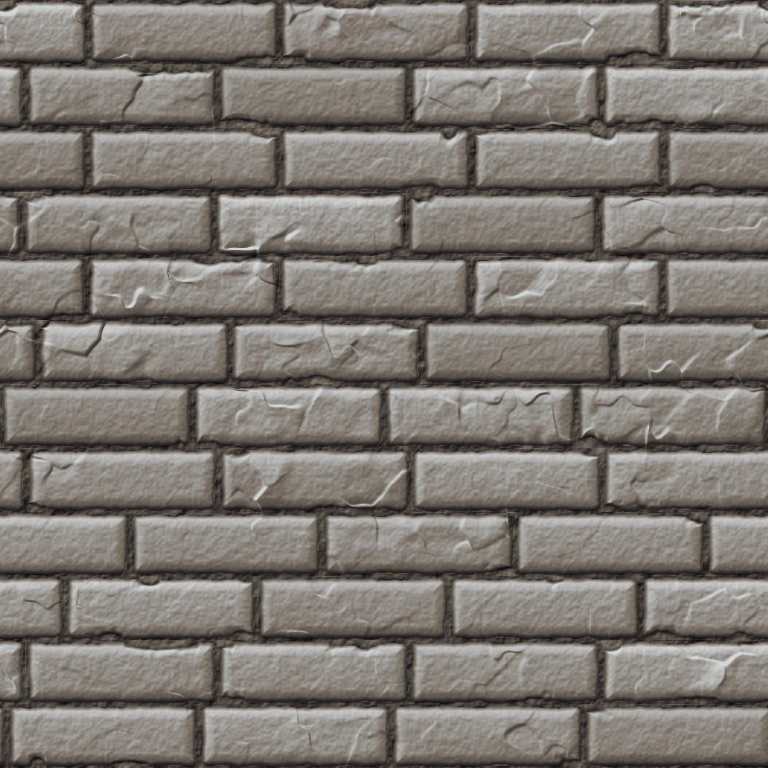
Give the GLSL for this texture, as a WebGL 2 fragment shader.

```glsl
#version 300 es
precision highp float;
// Worn running-bond wall: 12 rows of 4 bevelled grey bricks over dark mortar.
// A rounded-box distance with elliptical chips gives a height field; its slope
// lights the stone, and a brown-to-cool ramp turns light level into colour.
uniform vec2 u_resolution;
out vec4 fragColor;

#define ROWS 12.0
#define COLS 4.0
#define HALF_SIZE vec2(1.455, 0.458)
#define CORNER 0.09
#define BEVEL 0.20
#define BEVEL_HEIGHT 0.14
#define CHIP_CHANCE 0.40
#define FACET_DEPTH 0.15
#define GRAIN 0.016
#define LIGHT vec2(-0.19, 0.29)
#define BASE_LEVEL 0.56

const vec3 SHADOW = vec3(0.22, 0.20, 0.19);
const vec3 UMBER = vec3(0.34, 0.32, 0.29);
const vec3 BROWN = vec3(0.47, 0.43, 0.39);
const vec3 STONE = vec3(0.55, 0.53, 0.50);
const vec3 PALE = vec3(0.67, 0.67, 0.66);
const vec3 SHINE = vec3(0.83, 0.84, 0.84);

// Horizontal shift of each row, in brick lengths, from the bottom up
const float SHIFT[12] = float[12](0.04, 0.135, 0.34, 0.68, 0.14, 0.005,
                                  0.20, 0.455, 0.12, 0.46, 0.135, 0.46);

vec2 hash2(vec2 p) {
  vec3 q = fract(p.xyx * vec3(0.1031, 0.1030, 0.0973));
  q += dot(q, q.yzx + 33.33);
  return fract((q.xx + q.yz) * q.zy);
}

// Value noise that repeats with the wall
float noise(vec2 p, float freq) {
  float period = ROWS * freq;
  p *= freq;
  vec2 i = floor(p), f = fract(p);
  f = f * f * (3.0 - 2.0 * f);
  vec2 a = mod(i, period), b = mod(i + 1.0, period);
  return mix(mix(hash2(a).x, hash2(vec2(b.x, a.y)).x, f.x),
             mix(hash2(vec2(a.x, b.y)).x, hash2(b).x, f.x), f.y);
}

// Cellular noise whose cells are tilted planes, softly joined
float facets(vec2 p, float freq) {
  p *= freq;
  vec2 cell = floor(p);
  float sum = 0.0, total = 0.0;
  for (int y = -1; y <= 1; y++)
    for (int x = -1; x <= 1; x++) {
      vec2 c = cell + vec2(x, y);
      vec2 id = mod(c, ROWS * freq);
      vec2 v = p - c - hash2(id + 7.0);
      float w = exp(-24.0 * dot(v, v)) + 1e-9;
      sum += w * dot(v, hash2(id + 51.0) * 2.0 - 1.0);
      total += w;
    }
  return sum / total;
}

// Returns height, distance to the brick edge (negative inside), brick tone
vec3 wall(vec2 p) {
  float row = mod(floor(p.y), ROWS);
  float along = p.x * COLS / ROWS - SHIFT[int(row)];
  vec2 id = vec2(mod(floor(along), COLS), row);
  vec2 q = vec2((fract(along) - 0.5) * ROWS / COLS, fract(p.y) - 0.5);
  vec2 character = hash2(id * 3.7 + 19.0);
  float coarse = noise(p, 4.0) - 0.5, fine = noise(p, 11.0) - 0.5;

  // Rounded brick with an uneven rim
  vec2 b = abs(q) - HALF_SIZE + CORNER;
  float d = length(max(b, 0.0)) + min(max(b.x, b.y), 0.0) - CORNER;
  d += (0.015 + 0.035 * character.x) * coarse + 0.018 * fine;

  // Pieces broken from the rim, mostly near the ends
  for (int k = 0; k < 4; k++) {
    vec2 r = hash2(id * 5.3 + float(k) * 17.0 + 3.0);
    vec2 s = hash2(id * 2.9 + float(k) * 29.0 + 61.0);
    if (s.x > CHIP_CHANCE) continue;
    vec2 center = vec2(1.5 * sin(3.1416 * (r.x - 0.5)), r.y < 0.5 ? -0.49 : 0.49);
    vec2 radius = vec2(mix(0.12, 0.50, s.y), mix(0.07, 0.15, fract(r.y * 9.0)));
    float e = (length((q - center) / radius) - 1.0) * radius.y;
    d = max(d, -1.6 * (e + 0.07 * coarse + 0.04 * fine));
  }

  // Bevel, slight dome, split facets and grain
  float t = 1.0 - clamp(-d / BEVEL, 0.0, 1.0);
  float h = BEVEL_HEIGHT * (1.0 - t * t) - 0.25 * q.y * q.y;
  float worn = smoothstep(0.35, 0.65, noise(p + 5.0, 1.0)) * smoothstep(0.2, 0.7, character.x);
  h += FACET_DEPTH * (0.12 + worn) * facets(p + 0.3 * coarse, 1.5);
  float grain = fine + 0.6 * (noise(p, 22.0) - 0.5) + 0.8 * coarse;
  h += grain * (d > 0.0 ? 4.0 * GRAIN : GRAIN);
  return vec3(h, d, mix(0.86, 1.06, 0.6 * character.y + 0.4 * character.x));
}

float rise(float s, float a, float b) { return clamp((s - a) / (b - a), 0.0, 1.0); }

vec3 ramp(float s) {
  vec3 c = mix(SHADOW * min(s / 0.20, 1.0), UMBER, rise(s, 0.20, 0.32));
  c = mix(c, BROWN, rise(s, 0.32, 0.43));
  c = mix(c, STONE, rise(s, 0.43, 0.53));
  c = mix(c, PALE, rise(s, 0.53, 0.67));
  return mix(c, SHINE, rise(s, 0.67, 0.84));
}

void main() {
  vec2 p = gl_FragCoord.xy / u_resolution * ROWS;
  const float e = 0.022;
  vec3 w = wall(p);
  vec2 slope = vec2(wall(p + vec2(e, 0.0)).x, wall(p + vec2(0.0, e)).x) - w.x;
  vec2 normal = normalize(vec3(-slope / e, 1.0)).xy;
  float light = dot(normal, LIGHT);

  // Stone darkens toward its rim; mortar is shaded beside the bricks
  float rim = mix(0.45, 1.0, smoothstep(0.0, 0.08, -w.y));
  float stone = (BASE_LEVEL + light) * w.z * rim;
  float mortar = 0.14 + 0.14 * smoothstep(0.0, 0.12, w.y) + 0.14 * noise(p, 7.0) + 0.4 * light;
  float level = mix(mortar, stone, smoothstep(0.018, -0.018, w.y));
  fragColor = vec4(ramp(max(level, 0.05)), 1.0);
}
```
